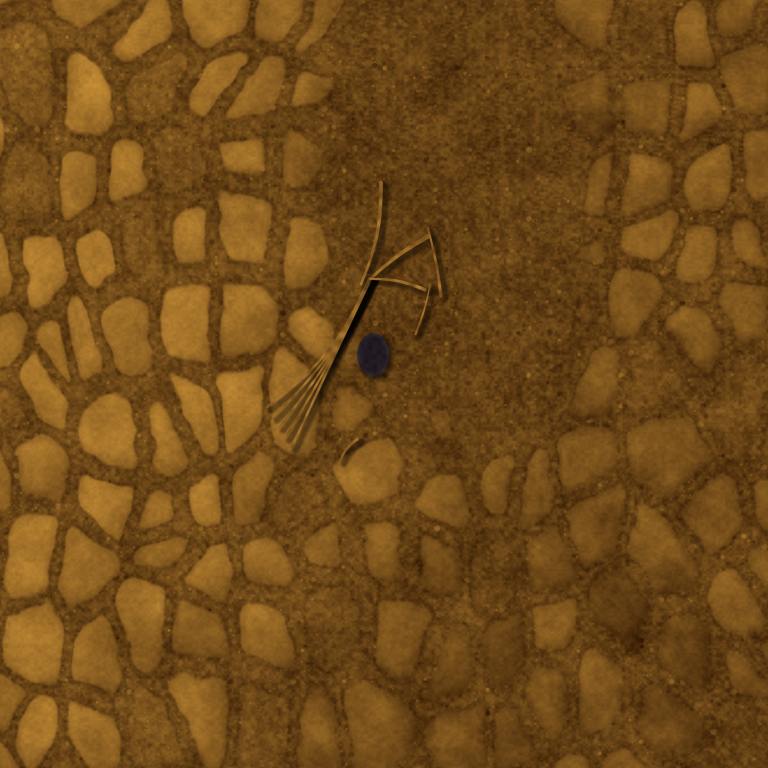
This texture is drawn by a WebGL 2 fragment shader. Its source:

```glsl
#version 300 es
precision highp float;
// Worn cobblestones under amber light, half buried in gritty soil, with dry twigs
// and a dark disc. Stones are Voronoi cells with rounded borders; soil and stone
// faces are layered value noise, and one tone ramp colours them both.

uniform vec2 u_resolution;
out vec4 fragColor;

float hash(vec2 p) {
  return fract(sin(dot(p, vec2(127.1, 311.7))) * 43758.5453);
}

vec2 hash2(vec2 p) {
  return vec2(hash(p), hash(p + 57.3));
}

float noise(vec2 p) {
  vec2 i = floor(p), f = fract(p);
  f = f * f * (3.0 - 2.0 * f);
  return mix(mix(hash(i), hash(i + vec2(1, 0)), f.x),
             mix(hash(i + vec2(0, 1)), hash(i + vec2(1, 1)), f.x), f.y);
}

float fbm(vec2 p) {
  float sum = 0.0, amp = 0.5;
  for (int i = 0; i < 4; i++) {
    sum += amp * noise(p);
    p = mat2(1.6, 1.2, -1.2, 1.6) * p + 7.1;
    amp *= 0.5;
  }
  return sum / 0.94;
}

float smoothMin(float a, float b, float k) {
  float h = max(k - abs(a - b), 0.0) / k;
  return min(a, b) - h * h * k * 0.25;
}

vec2 cellCentre(vec2 cell) {
  return cell + 0.5 + 0.72 * (hash2(cell) - 0.5);
}

// Distance to the rounded cell border; also gives the cell and the offset from its centre.
float cobble(vec2 p, out vec2 cell, out vec2 local) {
  vec2 base = floor(p);
  float best = 9.0;
  for (int y = -1; y <= 1; y++)
    for (int x = -1; x <= 1; x++) {
      vec2 c = base + vec2(x, y), d = p - cellCentre(c);
      if (dot(d, d) < best) { best = dot(d, d); cell = c; local = d; }
    }
  float border = 1.0;
  for (int y = -2; y <= 2; y++)
    for (int x = -2; x <= 2; x++) {
      if (x == 0 && y == 0) continue;
      vec2 toOther = cellCentre(cell + vec2(x, y)) - cellCentre(cell);
      float d = 0.5 * length(toOther) - dot(local, normalize(toOther));
      border = smoothMin(border, d, 0.12);
    }
  return border;
}

// Signed tone of loose pebbles scattered on a grid.
float pebbles(vec2 p) {
  vec2 id = floor(p), r = hash2(id + 9.0);
  float radius = mix(0.08, 0.3, r.x * r.x);
  float d = length(fract(p) - mix(vec2(0.32), vec2(0.68), r)) - radius;
  return (1.0 - smoothstep(-0.08, 0.08, d)) * step(0.6, hash(id + 3.0)) * (hash(id) - 0.4);
}

// Tapered, slightly bowed stick with a soft shadow to its lower right.
float stick(vec2 p, vec2 a, vec2 b, float width, float bow) {
  vec2 ab = b - a;
  float h = clamp(dot(p - a, ab) / dot(ab, ab), 0.0, 1.0);
  vec2 side = normalize(vec2(-ab.y, ab.x));
  return length(p - a - ab * h - side * bow * sin(3.14159 * h)) - width * mix(0.6, 1.0, h);
}

void drawStick(inout vec3 col, vec2 p, vec2 a, vec2 b, float width, float bow) {
  float shadow = 1.0 - smoothstep(0.0, 0.006, stick(p - vec2(0.005, -0.004), a, b, width, bow));
  float d = stick(p, a, b, width, bow);
  col *= 1.0 - 0.4 * shadow;
  vec3 bark = mix(vec3(0.43, 0.28, 0.09), vec3(0.72, 0.51, 0.2), noise(p * 110.0));
  col = mix(col, bark, 1.0 - smoothstep(-0.001, 0.001, d));
}

void main() {
  vec2 uv = gl_FragCoord.xy / u_resolution;
  float blotch = fbm(uv * 24.0), grit = noise(uv * 170.0), dust = noise(uv * 330.0);

  // Soil patch that buries the paving
  float patchDist = length((uv - vec2(0.59, 0.79)) / vec2(0.18, 0.38)) + 0.5 * (fbm(uv * 7.0) - 0.5);
  float soilPatch = 1.0 - smoothstep(0.72, 1.15, patchDist);

  // Stones
  vec2 warp = vec2(noise(uv * 5.0), noise(uv * 5.0 + 31.0)) - 0.5;
  vec2 rough = vec2(noise(uv * 50.0), noise(uv * 50.0 + 17.0)) - 0.5;
  vec2 q = (uv + 0.07 * warp + 0.008 * rough) * vec2(13.0, 9.5);
  vec2 cell, local;
  float border = cobble(q, cell, local);
  float gap = 0.06 + 0.1 * hash(cell + 4.0) + 0.1 * (blotch - 0.5) + 0.45 * soilPatch;
  float face = smoothstep(-0.015, 0.045, border - gap);
  float buried = step(0.9, hash(cell + 8.0)) * 0.75;
  float stone = face * (1.0 - buried) * (1.0 - 0.85 * soilPatch);

  // Tones: lamp light falls off to the right
  float light = mix(0.84, 0.5, smoothstep(0.1, 0.7, uv.x)) - 0.1 * smoothstep(0.5, 0.0, uv.y);
  light += 0.1 * smoothstep(0.8, 1.0, uv.x) * smoothstep(0.4, 0.7, uv.y);
  float stoneTone = light + 0.2 * (hash(cell + 2.0) - 0.5) + 0.5 * (blotch - 0.5)
    + 0.12 * (grit - 0.5) + 0.1 * (dust - 0.5) + 0.18 * dot(local, vec2(-0.5, 0.8));
  stoneTone -= 0.12 * (1.0 - smoothstep(0.0, 0.14, border - gap));
  float soilTone = 0.2 + 0.22 * light + 0.35 * (blotch - 0.5) + 0.26 * (grit - 0.5)
    + 0.2 * (dust - 0.5) - 0.04 * soilPatch;
  soilTone -= 0.09 * smoothstep(-0.12, 0.0, border - gap) * (1.0 - face);
  float tone = mix(soilTone, stoneTone, stone);
  tone += (0.55 * pebbles(uv * 75.0) + 0.4 * pebbles(uv * 130.0 + 5.0)) * (1.0 - 0.85 * stone);
  vec3 col = mix(vec3(0.25, 0.14, 0.03), vec3(0.72, 0.51, 0.19), clamp(tone, -0.2, 1.15));

  // Twigs: a fanned bundle and its branches
  vec2 fork = vec2(0.482, 0.637);
  for (int i = 0; i < 5; i++) {
    float k = float(i);
    drawStick(col, uv, vec2(0.348 + 0.008 * k, 0.47 - 0.013 * k), fork, 0.0022, 0.004 * k - 0.016);
  }
  drawStick(col, uv, fork, vec2(0.557, 0.692), 0.003, 0.003);
  drawStick(col, uv, vec2(0.47, 0.63), vec2(0.496, 0.762), 0.0026, -0.008);
  drawStick(col, uv, fork, vec2(0.553, 0.623), 0.0024, 0.004);
  drawStick(col, uv, vec2(0.557, 0.703), vec2(0.574, 0.615), 0.002, 0.002);
  drawStick(col, uv, vec2(0.56, 0.63), vec2(0.541, 0.565), 0.0013, 0.002);
  drawStick(col, uv, vec2(0.443, 0.4), vec2(0.465, 0.428), 0.002, 0.003);

  // Dark disc
  vec2 d = (uv - vec2(0.486, 0.538)) / vec2(0.021, 0.028);
  col *= 1.0 - 0.5 * (1.0 - smoothstep(0.85, 1.3, length(d - vec2(0.15, -0.12))));
  vec3 discCol = vec3(0.13, 0.1, 0.13) + 0.05 * (grit - 0.5) + 0.04 * smoothstep(0.75, 0.95, length(d));
  col = mix(col, discCol, 1.0 - smoothstep(0.93, 1.05, length(d)));

  fragColor = vec4(clamp(col, 0.0, 1.0), 1.0);
}
```
